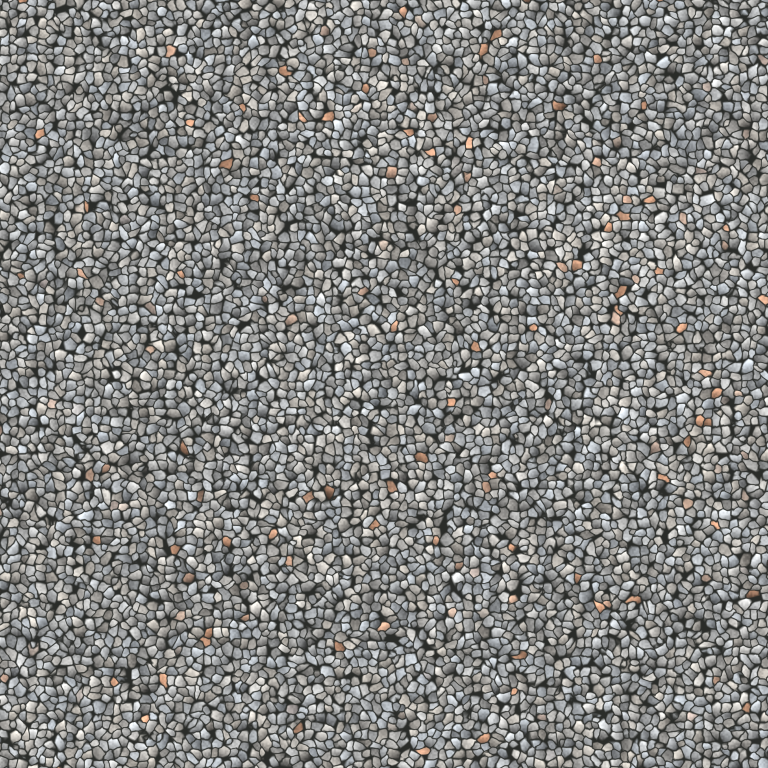
Write a WebGL 1 fragment shader that draws this texture.

```glsl
precision highp float;
// Fine crushed gravel: tightly packed angular grey stones with dark gaps.
// A jittered grid of random convex polygons is compared as in a Voronoi
// diagram; each stone gets its own tone, tint, tilt and mineral grain.
uniform vec2 u_resolution;

const float STONES_ACROSS = 83.0;
const float TAU = 6.2831853;
const vec3 GAP_COLOR = vec3(0.165, 0.172, 0.160);
const vec3 WARM_TINT = vec3(1.03, 1.00, 0.955);
const vec3 COOL_TINT = vec3(0.965, 1.00, 1.035);
const vec3 RUST_TINT = vec3(1.18, 0.90, 0.73);
const vec2 LIGHT_SLOPE = vec2(-0.08, 0.15);

struct Stone {
  float nearest;  // scaled distance to the owning stone
  float second;   // scaled distance to its closest rival
  vec2 offset;    // position relative to the stone centre
  vec2 id;        // grid cell of the stone
};

float hash(vec2 p, float seed) {
  vec3 q = fract(vec3(p.xyx) * 0.1031 + seed * 0.1373);
  q += dot(q, q.yzx + 33.33);
  return fract((q.x + q.y) * q.z);
}

float noise(vec2 p, float seed) {
  vec2 cell = floor(p);
  vec2 f = fract(p);
  f = f * f * (3.0 - 2.0 * f);
  float low = mix(hash(cell, seed), hash(cell + vec2(1.0, 0.0), seed), f.x);
  float high = mix(hash(cell + vec2(0.0, 1.0), seed), hash(cell + 1.0, seed), f.x);
  return mix(low, high, f.y);
}

vec2 direction(float angle) {
  return vec2(cos(angle), sin(angle));
}

// Scaled distance to a stretched, turned polygon with uneven sides.
float stoneDistance(vec2 p, vec2 id) {
  vec2 axis = direction(TAU * hash(id, 3.0));
  float stretch = mix(1.0, 1.4, hash(id, 4.0));
  vec2 q = vec2(dot(p, axis) / stretch, dot(p, vec2(-axis.y, axis.x)) * stretch);
  float polygon = 0.0;
  for (int i = 0; i < 5; i++) {
    float side = float(i);
    float turn = (side + 0.55 * hash(id, 10.0 + side)) * TAU / 5.0;
    float reach = mix(0.82, 1.15, hash(id, 20.0 + side));
    polygon = max(polygon, dot(q, direction(turn)) / reach);
  }
  float size = mix(0.78, 1.22, hash(id, 5.0));
  return mix(polygon, length(q), 0.25) / size;
}

Stone findStone(vec2 p) {
  Stone stone = Stone(9.0, 9.0, vec2(0.0), vec2(0.0));
  vec2 cell = floor(p);
  for (int y = -1; y <= 1; y++) {
    for (int x = -1; x <= 1; x++) {
      vec2 id = cell + vec2(float(x), float(y));
      vec2 jitter = vec2(hash(id, 1.0), hash(id, 2.0)) - 0.5;
      vec2 offset = p - id - 0.5 - 0.78 * jitter;
      float d = stoneDistance(offset, id);
      if (d < stone.nearest) {
        stone.second = stone.nearest;
        stone.nearest = d;
        stone.offset = offset;
        stone.id = id;
      } else {
        stone.second = min(stone.second, d);
      }
    }
  }
  return stone;
}

vec3 stoneColor(Stone stone, vec2 p) {
  vec2 id = stone.id;
  float spread = hash(id, 6.0) + hash(id, 7.0) - 1.0;
  float tone = 0.675 + 0.21 * spread;
  vec2 tilt = 0.24 * direction(TAU * hash(id, 8.0));
  tone += dot(stone.offset, tilt + LIGHT_SLOPE);
  tone += 0.13 * (noise(p * 5.0, 9.0) - 0.5);
  vec3 tint = mix(WARM_TINT, COOL_TINT, hash(id, 31.0));
  tint = mix(tint, RUST_TINT, smoothstep(0.975, 0.995, hash(id, 32.0)));
  return tone * tint;
}

vec3 gravel(vec2 p) {
  Stone stone = findStone(p);
  float body = smoothstep(-0.02, 0.25, stone.second - stone.nearest);
  body *= 1.0 - smoothstep(0.48, 0.78, stone.nearest);
  float patches = 0.96 + 0.08 * noise(p * 0.09, 33.0);
  return mix(GAP_COLOR, stoneColor(stone, p) * patches, body);
}

void main() {
  float shortSide = min(u_resolution.x, u_resolution.y);
  vec3 color = vec3(0.0);
  // Four samples per pixel smooth the stone edges.
  for (int y = 0; y < 2; y++) {
    for (int x = 0; x < 2; x++) {
      vec2 shift = (vec2(float(x), float(y)) - 0.5) * 0.5;
      vec2 uv = (gl_FragCoord.xy + shift) / shortSide;
      color += 0.25 * gravel(uv * STONES_ACROSS + 7.0);
    }
  }
  gl_FragColor = vec4(clamp(color, 0.0, 1.0), 1.0);
}
```
